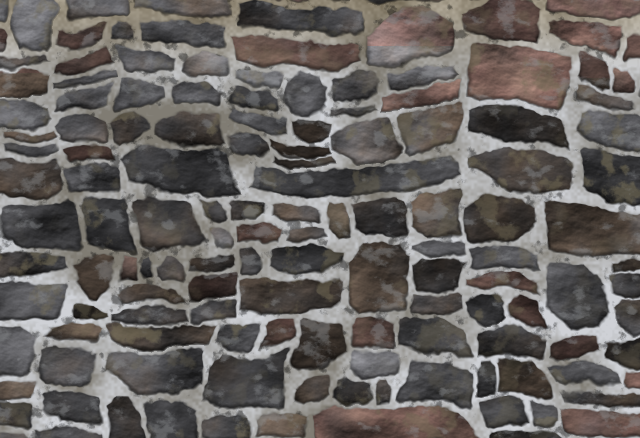
Give the GLSL for this texture, as a Shadertoy shader.

```glsl
// Rubble wall of dark, rough field stones bedded in pale lime mortar.

float hash(vec2 p) {
    vec3 q = fract(p.xyx * 0.1031);
    q += dot(q, q.yzx + 33.33);
    return fract((q.x + q.y) * q.z);
}

float noise(vec2 p) {
    vec2 i = floor(p), f = fract(p);
    f = f * f * (3.0 - 2.0 * f);
    return mix(mix(hash(i), hash(i + vec2(1, 0)), f.x),
               mix(hash(i + vec2(0, 1)), hash(i + vec2(1, 1)), f.x), f.y);
}

vec2 wobble(vec2 p) {
    return vec2(noise(p + 40.0), noise(p + 87.0)) - 0.5;
}

float fbm(vec2 p) {
    float sum = 0.0, amp = 0.5;
    for (int i = 0; i < 5; i++) {
        sum += amp * noise(p);
        p = mat2(1.62, 1.2, -1.2, 1.62) * p + 17.0;
        amp *= 0.5;
    }
    return sum;
}

// Splits the wall again and again until p lies in a cell the size of one stone.
float findCell(vec2 p, out vec2 center, out vec2 size) {
    vec2 lo = vec2(-0.1), hi = vec2(1.65, 1.1);
    float id = 1.0;
    for (int i = 0; i < 12; i++) {
        size = hi - lo;
        float chance = hash(vec2(id, 3.0));
        if (size.x * size.y < mix(0.006, 0.055, chance * chance)) break;
        float ratio = mix(0.27, 0.73, hash(vec2(id, 7.0)));
        bool upright = size.x > size.y * mix(1.3, 2.7, hash(vec2(id, 11.0)));
        vec2 cut = mix(lo, hi, ratio);
        bool far = upright ? p.x > cut.x : p.y > cut.y;
        if (upright) { if (far) lo.x = cut.x; else hi.x = cut.x; }
        else         { if (far) lo.y = cut.y; else hi.y = cut.y; }
        id = id * 2.0 + (far ? 1.0 : 0.0);
    }
    size = hi - lo;
    center = 0.5 * (lo + hi);
    return id;
}

// Distance to a block with slanted sides and knocked-off corners.
float stoneDistance(vec2 p, vec2 halfSize, float id) {
    vec2 side = step(0.0, p);
    vec2 q = clamp(p / halfSize, -1.0, 1.0);
    vec2 slant = 0.22 * (vec2(hash(vec2(id, 21.0 + side.x)),
                              hash(vec2(id, 31.0 + side.y))) - 0.5);
    vec2 limit = halfSize * (1.0 - abs(slant) + slant * q.yx);
    float radius = 0.15 * min(halfSize.x, halfSize.y);
    vec2 e = abs(p) - limit + radius;
    float block = length(max(e, 0.0)) + min(max(e.x, e.y), 0.0) - radius;
    float chip = hash(vec2(id, 41.0 + side.x + 2.0 * side.y));
    chip = 0.1 + 0.85 * chip * chip;
    float corner = (abs(p.x) / halfSize.x + abs(p.y) / halfSize.y - 2.0 + chip)
                 * halfSize.x * halfSize.y / length(halfSize);
    return max(block, corner);
}

vec3 stoneColor(vec2 uv, float id, float height) {
    vec2 p = uv + 5.0 * vec2(hash(vec2(id, 51.0)), hash(vec2(id, 52.0)));
    float kind = hash(vec2(id, 53.0));
    vec3 grey = vec3(0.275, 0.275, 0.285);
    vec3 brown = vec3(0.315, 0.27, 0.235);
    vec3 red = vec3(0.34, 0.255, 0.24);
    vec3 col = mix(grey, brown, smoothstep(0.4, 0.75, 0.45 * kind + 0.6 * fbm(p * 9.0)));
    float redness = step(0.9 - 0.35 * smoothstep(0.7, 0.95, height), kind);
    col = mix(col, red, redness * (0.4 + 0.5 * noise(p * 18.0)));

    // Broad mottling, layered grain and relief lit from above
    float relief = fbm(p * vec2(16, 24)) - fbm((p + vec2(-0.002, 0.004)) * vec2(16, 24));
    float shade = 1.0 + 1.7 * (fbm(p * vec2(8, 13)) - 0.48) + 2.0 * relief;
    shade *= mix(0.7, 1.3, hash(vec2(id, 54.0))) * mix(0.92, 1.2, smoothstep(0.5, 1.0, height));
    col *= max(shade, 0.35);

    // Lichen and pale dust
    float lichen = smoothstep(0.52, 0.68, fbm(p * 24.0));
    col = mix(col, vec3(0.46, 0.43, 0.34), 0.6 * lichen * hash(vec2(id, 55.0)));
    float dust = smoothstep(0.56, 0.74, fbm(p * vec2(26, 36) + 60.0));
    return mix(col, vec3(0.55, 0.56, 0.57), 0.45 * dust);
}

vec3 mortarColor(vec2 uv) {
    float tone = 0.42 + 2.0 * (fbm(uv * 7.0) - 0.48) + 0.3 * (noise(uv * 140.0) - 0.5);
    tone += 0.7 * (noise(uv * 2.6 + 5.0) - 0.5);
    vec3 col = mix(vec3(0.5, 0.485, 0.45), vec3(0.81, 0.82, 0.84), clamp(tone, 0.0, 1.0));
    col *= mix(vec3(1.0), vec3(0.88, 0.83, 0.73), smoothstep(0.8, 1.0, uv.y));
    float pits = smoothstep(0.58, 0.76, fbm(uv * 38.0 + 30.0));
    return col * (1.0 - 0.4 * pits);
}

void mainImage(out vec4 fragColor, in vec2 fragCoord) {
    vec2 uv = fragCoord / iResolution.y;
    float pixel = 1.0 / iResolution.y;

    // Sagging courses and ragged outlines
    vec2 p = uv + 0.09 * wobble(uv * 2.7) + 0.024 * wobble(uv * 12.0)
           + 0.009 * wobble(uv * 38.0) + 0.004 * wobble(uv * 110.0);

    vec2 center, size;
    float id = findCell(p, center, size);
    vec2 local = p - center;
    vec2 halfSize = max(0.5 * size - mix(0.002, 0.008, hash(vec2(id, 61.0))), 0.004);
    float d = stoneDistance(local, halfSize, id);
    float below = smoothstep(0.4, -0.9, local.y / halfSize.y);

    // Stones darken toward their rims, mortar where it tucks under them
    vec3 stone = stoneColor(uv, id, uv.y);
    stone *= 1.0 - (0.06 + 0.36 * below) * smoothstep(-0.011, 0.0, d);
    vec3 mortar = mortarColor(uv);
    mortar *= 1.0 - (0.12 + 0.35 * below) * smoothstep(0.005, 0.0, d);

    vec3 col = mix(stone, mortar, smoothstep(-pixel, pixel, d));
    fragColor = vec4(clamp(col, 0.0, 1.0), 1.0);
}
```
